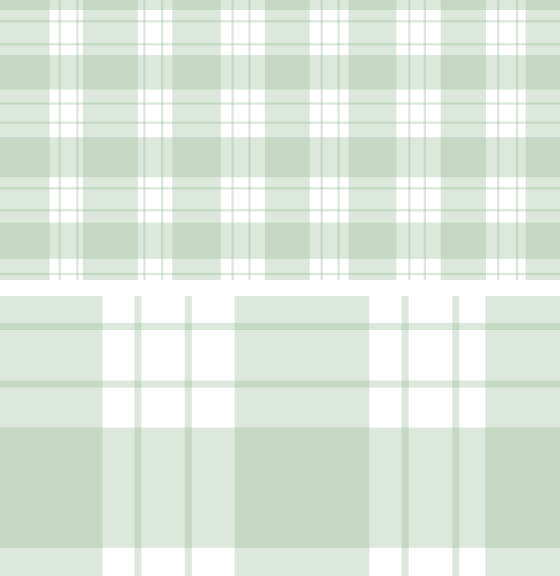
Top, the full canvas; bottom, a detail of the centre.
Write a Shadertoy shader that draws this pattern.

```glsl
// Soft green plaid: broad bands and paired thin lines run both ways over white.
// Each direction gives a thread coverage, and the sum of the two picks the tint.
// A sine hash varies the width, centre and line spacing of every gap.

// Lengths are fractions of the canvas height; vec2 holds (columns, rows).
const vec2 PERIOD = vec2(0.313, 0.299);
const vec2 FIRST_GAP = vec2(0.2396, -0.008);
const vec2 GAP_HALF = vec2(0.0677, 0.081);
const vec2 GAP_VARY = vec2(0.0125, 0.005);
const vec2 CENTRE_VARY = vec2(0.006, 0.007);
const vec2 LINE_OFFSET = vec2(0.0325, 0.0375);
const vec2 LINE_VARY = vec2(0.010, 0.006);
const float LINE_HALF = 0.0042;

const vec3 WHITE = vec3(0.995, 1.0, 0.995);
const vec3 LIGHT_GREEN = vec3(0.867, 0.910, 0.867);
const vec3 DEEP_GREEN = vec3(0.770, 0.847, 0.770);

// Signed random value in -1..1
float jitter(float id, float salt) {
    return 2.0 * fract(sin(dot(vec2(id, salt), vec2(127.1, 311.7))) * 43758.5453) - 1.0;
}

// Antialiased fill of a signed distance, negative inside
float fill(float d, float pixel) {
    return clamp(0.5 - d / pixel, 0.0, 1.0);
}

// Thread coverage along one axis: band outside the gap, two lines inside it
float threads(float pos, int axis, float pixel) {
    float id = floor((pos - FIRST_GAP[axis]) / PERIOD[axis] + 0.5);
    float salt = 10.0 * float(axis) + 1.0;
    float centre = FIRST_GAP[axis] + id * PERIOD[axis]
                 + CENTRE_VARY[axis] * jitter(id, salt);
    float x = pos - centre;
    float gapHalf = GAP_HALF[axis] + GAP_VARY[axis] * jitter(id, salt + 1.0);
    float cover = fill(gapHalf - abs(x), pixel);

    for (int i = 0; i < 2; i++) {
        float side = float(2 * i - 1);
        float offset = LINE_OFFSET[axis] + LINE_VARY[axis] * jitter(id, salt + 3.0 + side);
        cover = max(cover, fill(abs(x - side * offset) - LINE_HALF, pixel));
    }
    return cover;
}

void mainImage(out vec4 fragColor, in vec2 fragCoord) {
    float pixel = 1.0 / iResolution.y;
    vec2 p = fragCoord * pixel;

    // Overlap of the two directions: 0 white, 1 light, 2 deep
    float layers = threads(p.x, 0, pixel) + threads(p.y, 1, pixel);
    vec3 color = mix(WHITE, LIGHT_GREEN, min(layers, 1.0));
    color = mix(color, DEEP_GREEN, max(layers - 1.0, 0.0));

    fragColor = vec4(color, 1.0);
}
```
